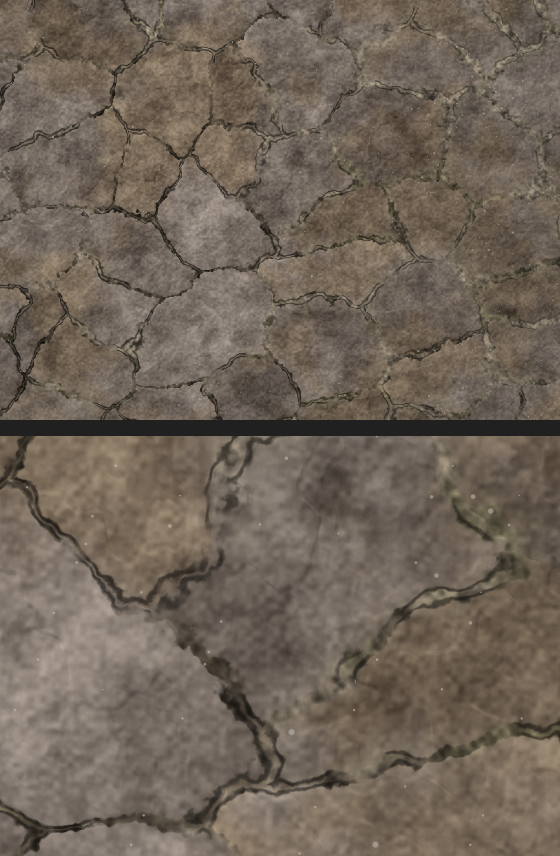
Top, the full canvas; bottom, a detail of the centre.
Write a Shadertoy shader that draws this texture.

```glsl
const vec3 STONE_DARK = vec3(0.265, 0.229, 0.203);
const vec3 STONE_LIGHT = vec3(0.595, 0.547, 0.503);
const vec3 WARM_TINT = vec3(1.02, 0.985, 0.90);
const vec3 COOL_TINT = vec3(0.995, 1.0, 1.015);
const vec3 SOIL = vec3(0.25, 0.22, 0.18);
const vec3 SAND = vec3(0.49, 0.45, 0.39);
const vec3 MOSS = vec3(0.35, 0.33, 0.23);
const vec3 PEBBLE = vec3(0.70, 0.67, 0.63);
const vec2 LIGHT_DIR = vec2(-0.45, 0.89);
const float STONES = 5.0;        // stones per canvas height
const float JITTER = 0.96;
const float JOINT_WIDTH = 0.027; // in stone units
const float GRAIN_SCALE = 190.0;

float hash(vec2 p) {
    return fract(sin(dot(p, vec2(127.1, 311.7))) * 43758.5);
}

vec2 hash2(vec2 p) {
    return vec2(hash(p), hash(p + 37.3));
}

float noise(vec2 p) {
    vec2 i = floor(p), f = fract(p);
    f = f * f * (3.0 - 2.0 * f);
    return mix(mix(hash(i), hash(i + vec2(1, 0)), f.x),
               mix(hash(i + vec2(0, 1)), hash(i + vec2(1, 1)), f.x), f.y);
}

float fbm(vec2 p) {
    float sum = 0.0, amp = 0.5;
    for (int i = 0; i < 5; i++) {
        sum += amp * noise(p);
        p = mat2(1.6, 1.2, -1.2, 1.6) * p + 11.7;
        amp *= 0.53;
    }
    return sum;
}

// Distance to the nearest joint; also the stone's cell and the way to its centre
float paving(vec2 p, out vec2 cell, out vec2 toCentre) {
    vec2 base = floor(p);
    float nearest = 9.0;
    for (int y = -1; y <= 1; y++)
    for (int x = -1; x <= 1; x++) {
        vec2 c = base + vec2(x, y);
        vec2 r = c + 0.5 + JITTER * (hash2(c) - 0.5) - p;
        if (dot(r, r) < nearest) {
            nearest = dot(r, r);
            cell = c;
            toCentre = r;
        }
    }
    float edge = 9.0;
    for (int y = -2; y <= 2; y++)
    for (int x = -2; x <= 2; x++) {
        vec2 c = cell + vec2(x, y);
        vec2 r = c + 0.5 + JITTER * (hash2(c) - 0.5) - p;
        vec2 across = r - toCentre;
        if (dot(across, across) > 1e-5)
            edge = min(edge, dot(0.5 * (r + toCentre), normalize(across)));
    }
    return edge;
}

// Stone relief: rough skin with flaked layers
float relief(vec2 p, vec2 cell) {
    float flake = fbm(p * 8.0 + cell * 5.3);
    return 0.7 * fbm(p * 42.0) + 0.13 * smoothstep(0.55, 0.57, flake)
         + 0.10 * smoothstep(0.40, 0.42, flake);
}

// Scattered grit; density runs from 0 to 1
float grit(vec2 p, float scale, float density) {
    vec2 q = p * scale, c = floor(q);
    float size = mix(0.10, 0.27, hash(c + 5.1));
    float d = length(fract(q) - 0.3 - 0.4 * hash2(c + 9.4));
    return step(hash(c + 2.7), density) * smoothstep(size, size * 0.45, d);
}

void mainImage(out vec4 fragColor, in vec2 fragCoord) {
    vec2 p = fragCoord / iResolution.y;
    float side = smoothstep(0.55, 1.3, p.x + 0.4 * (fbm(p * 3.0) - 0.5));

    // Bent, ragged stone outlines
    vec2 bend = vec2(fbm(p * 4.0 + 3.1), fbm(p * 4.0 + 18.6)) - 0.5;
    vec2 rag = vec2(fbm(p * 32.0), fbm(p * 32.0 + 41.0)) - 0.5;
    vec2 cell, toCentre;
    vec2 q = p * vec2(0.92, 1.08) * STONES + 0.7 * bend + 0.15 * rag + 7.0;
    float edge = paving(q, cell, toCentre);
    float id = hash(cell + 13.0);

    // Mottled stone with crisp dark stains
    float patches = fbm(p * 5.0 + 8.0) - 0.5;
    float mottle = fbm(p * 24.0 + cell) - 0.5;
    float grain = noise(p * GRAIN_SCALE) - 0.5;
    float stain = smoothstep(0.50, 0.60, fbm(p * 17.0 + cell * 3.7) + 0.5 * patches);
    float tone = 0.56 + 0.26 * (id - 0.5) + 0.5 * patches + 0.75 * mottle + 0.30 * grain;
    tone -= 0.17 * stain;
    tone += 1.15 * (relief(p, cell) - relief(p + LIGHT_DIR * 0.004, cell));
    tone += 0.18 * smoothstep(0.08, 0.0, edge) * dot(normalize(toCentre), -LIGHT_DIR);
    vec3 stone = mix(STONE_DARK, STONE_LIGHT, clamp(tone, -0.2, 1.2));
    float warmth = smoothstep(0.38, 0.68, fbm(p * 6.0 + 27.0) + 0.25 * (hash(cell) - 0.5));
    stone *= mix(COOL_TINT, WARM_TINT, warmth);

    // Joints: dark soil, drifting to sand on the right, with a little moss
    float wear = fbm(p * 11.0 + 53.0);
    float crumbs = fbm(p * 70.0) - 0.5;
    float sandy = clamp(0.15 + 0.75 * side + 2.4 * (wear - 0.47), 0.0, 1.0);
    vec3 joint = mix(SOIL, SAND, sandy);
    joint = mix(joint, MOSS, 0.5 * smoothstep(0.52, 0.68, fbm(p * 7.0 + 71.0)));
    joint *= 1.0 + 0.5 * grain + 1.3 * crumbs;
    float width = JOINT_WIDTH * (0.15 + 1.5 * wear + 1.6 * side * wear);
    float ragged = edge + 0.03 * grain + 0.06 * crumbs;
    float inJoint = 1.0 - smoothstep(width * 0.6, width * 1.3, ragged);
    float cover = mix(0.3, 0.95, smoothstep(0.36, 0.52, fbm(p * 9.0 + 33.0)));
    float dust = smoothstep(0.18, 0.02, ragged) * sandy * smoothstep(0.38, 0.58, fbm(p * 15.0 + 5.0));
    vec3 col = mix(stone, SAND * (1.0 + 0.4 * grain + 0.6 * crumbs), 0.6 * dust);
    col = mix(col, joint, cover * inJoint);

    // Thin broken shadow under the stone rims
    float rim = smoothstep(0.018, 0.003, abs(edge - width * 0.8));
    float broken = smoothstep(0.45, 0.56, fbm(p * 16.0 + 90.0));
    col *= 1.0 - 0.48 * rim * broken * (1.0 - 0.4 * side);

    // Pale grit and broad light falloff
    float pebbles = max(grit(p, 75.0, 0.006 + 0.03 * side + 0.06 * inJoint),
                        grit(p + 3.3, 130.0, 0.01 + 0.03 * side));
    col = mix(col, PEBBLE, 0.6 * pebbles);
    float glow = exp(-2.2 * dot(p - vec2(0.5, 0.62), p - vec2(0.5, 0.62)));
    col *= mix(0.91, 1.10, glow);
    fragColor = vec4(clamp(col, 0.0, 1.0), 1.0);
}
```
